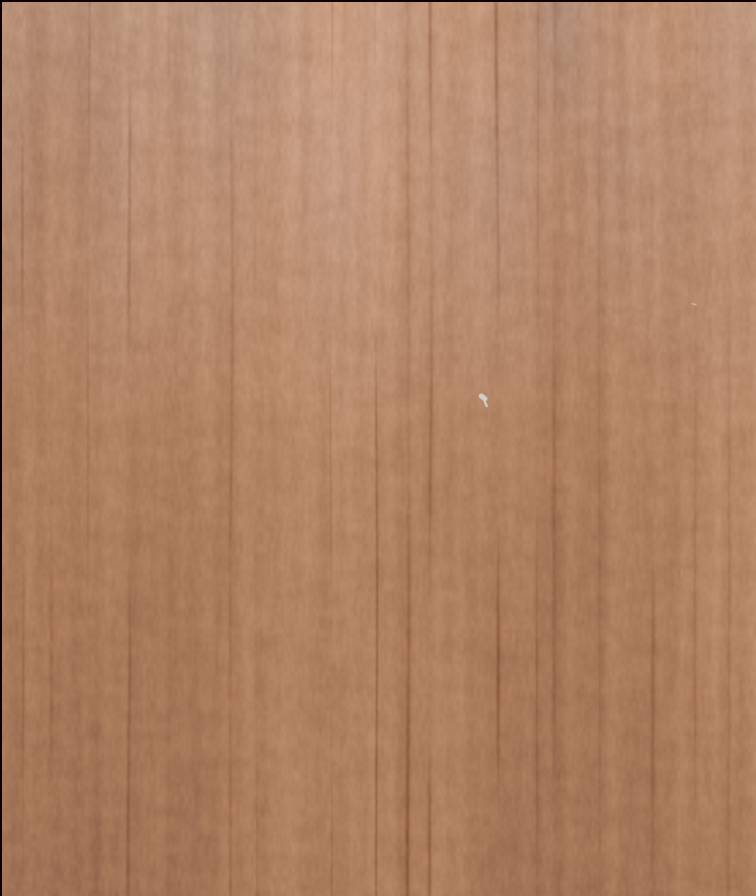
Write a WebGL 2 fragment shader that draws this texture.

```glsl
#version 300 es
precision highp float;

uniform vec2 u_resolution;
out vec4 fragColor;

// Lengths are fractions of the canvas height.
const vec3 DARK_WOOD = vec3(0.585, 0.405, 0.305);
const vec3 LIGHT_WOOD = vec3(0.785, 0.612, 0.500);
const vec3 WARM_SHIFT = vec3(0.008, -0.002, -0.022);
const vec3 COOL_SHIFT = vec3(-0.030, -0.004, 0.022);
const vec3 LINE_TINT = vec3(0.100, 0.115, 0.100);
const vec3 CHIP_COLOR = vec3(0.82, 0.81, 0.79);
const vec3 EDGE_COLOR = vec3(0.06, 0.0, 0.0);
const float STRIPE_PITCH = 0.0235;
const float STRIPE_CONTRAST = 0.055;
const float STREAK_CONTRAST = 0.20;
const float FIBRE_CONTRAST = 0.13;
const float MOTTLE_CONTRAST = 0.12;
const float LINE_WIDTH = 0.0016;
const int LINE_COUNT = 18;
const float EDGE_WIDTH = 0.0022;
const vec2 CHIP_POS = vec2(0.639, 0.554);
const vec2 FLECK_POS = vec2(0.918, 0.661);
const float TAU = 6.28318;

float hash(vec2 cell) {
    uvec2 q = uvec2(ivec2(cell)) * uvec2(1597u, 3812u) + uvec2(7919u, 104729u);
    uint h = (q.x ^ (q.y * 2654435u)) * 747796u + 28913u;
    h = ((h >> 15) ^ h) * 2246822u;
    h = ((h >> 13) ^ h) * 3266489u;
    h ^= h >> 16;
    return float(h & 65535u) / 65535.0;
}

// Value noise in -1..1
float noise(vec2 p) {
    vec2 cell = floor(p);
    vec2 f = fract(p);
    f = f * f * (3.0 - 2.0 * f);
    float low = mix(hash(cell), hash(cell + vec2(1, 0)), f.x);
    float high = mix(hash(cell + vec2(0, 1)), hash(cell + vec2(1, 1)), f.x);
    return 2.0 * mix(low, high, f.y) - 1.0;
}

// Broad light and shade over the board
float boardTone(vec2 uv) {
    float centre = (uv.x - 0.46) / 0.25;
    float tone = 0.11 + 0.62 * uv.y + 0.25 * exp(-centre * centre);
    tone += 0.17 * smoothstep(0.72, 0.95, uv.x);
    return tone + 0.07 * noise(uv * vec2(5.0, 2.5) + 31.0);
}

// Growth rings, long streaks, short fibres and cross ripple
float grainTone(vec2 p) {
    float x = p.x + 0.003 * noise(vec2(p.x * 7.0, p.y * 2.0));
    float pitch = x / STRIPE_PITCH + 0.35 * noise(vec2(x * 12.0, 4.0));
    float stripes = cos(TAU * pitch) * (0.65 + 0.35 * noise(p * vec2(14.0, 4.0)));
    float streaks = 0.5 * noise(vec2(x * 22.0, p.y * 1.3 + 9.0))
                  + 0.5 * noise(vec2(x * 85.0, p.y * 2.2 + 17.0));
    float fibres = 0.55 * noise(p * vec2(260.0, 75.0))
                 + 0.45 * noise(p * vec2(330.0, 210.0) + 53.0);
    float mottle = 0.5 * noise(p * vec2(48.0, 95.0) + 71.0)
                 + 0.3 * noise(p * vec2(18.0, 50.0) + 13.0);
    return STRIPE_CONTRAST * stripes + STREAK_CONTRAST * streaks
         + FIBRE_CONTRAST * fibres + MOTTLE_CONTRAST * mottle;
}

// Fine dark lines that fade in and out along the grain
float darkLines(vec2 p, float aspect) {
    float total = 0.0;
    for (int i = 0; i < LINE_COUNT; i++) {
        float id = float(i);
        float x = aspect * (id + hash(vec2(id, 5.0))) / float(LINE_COUNT);
        x += 0.0015 * noise(vec2(id * 3.0, p.y * 3.0));
        float d = (p.x - x) / (LINE_WIDTH * (0.7 + hash(vec2(id, 11.0))));
        float fade = smoothstep(-0.5, 0.7, noise(vec2(id * 7.0 + 0.5, p.y * 4.0)));
        total += exp(-d * d) * fade * (0.3 + 0.7 * hash(vec2(id, 23.0)));
    }
    return min(total, 1.0);
}

float capsule(vec2 p, vec2 a, vec2 b, float radius) {
    vec2 ab = b - a;
    float t = clamp(dot(p - a, ab) / dot(ab, ab), 0.0, 1.0);
    return length(p - a - ab * t) - radius;
}

void main() {
    vec2 uv = gl_FragCoord.xy / u_resolution;
    vec2 p = gl_FragCoord.xy / u_resolution.y;
    float aspect = u_resolution.x / u_resolution.y;
    float pixel = 1.0 / u_resolution.y;

    // Wood colour
    float tone = boardTone(uv) + grainTone(p);
    float mid = clamp(4.0 * tone * (1.0 - tone), 0.0, 1.0);
    float cool = smoothstep(0.45, 1.0, uv.y) * (0.5 + 0.5 * noise(p * vec2(16.0, 4.0) + 91.0));
    vec3 color = mix(DARK_WOOD, LIGHT_WOOD, clamp(tone, -0.25, 1.2));
    color += WARM_SHIFT * mid * (1.0 - cool) + COOL_SHIFT * cool;
    color -= LINE_TINT * darkLines(p, aspect);

    // Pale chip with a tapering tail, and a tiny fleck
    vec2 c = p - CHIP_POS * vec2(aspect, 1.0);
    float chip = capsule(c, vec2(-0.002, 0.004), vec2(0.002, 0.001), 0.0028);
    chip = min(chip, capsule(c, vec2(0.001, 0.0), vec2(0.004, -0.007), 0.0013));
    vec2 f = p - FLECK_POS * vec2(aspect, 1.0);
    float fleck = capsule(f, vec2(-0.002, 0.0), vec2(0.002, -0.001), 0.0007);
    color = mix(color, CHIP_COLOR, 1.0 - smoothstep(-pixel, pixel, chip));
    color = mix(color, CHIP_COLOR, 0.7 * (1.0 - smoothstep(-pixel, pixel, fleck)));

    // Dark left and top edges
    float edge = min(p.x, 1.0 - p.y) - EDGE_WIDTH;
    color = mix(EDGE_COLOR, color, smoothstep(-0.5 * pixel, 0.5 * pixel, edge));
    fragColor = vec4(color, 1.0);
}
```
